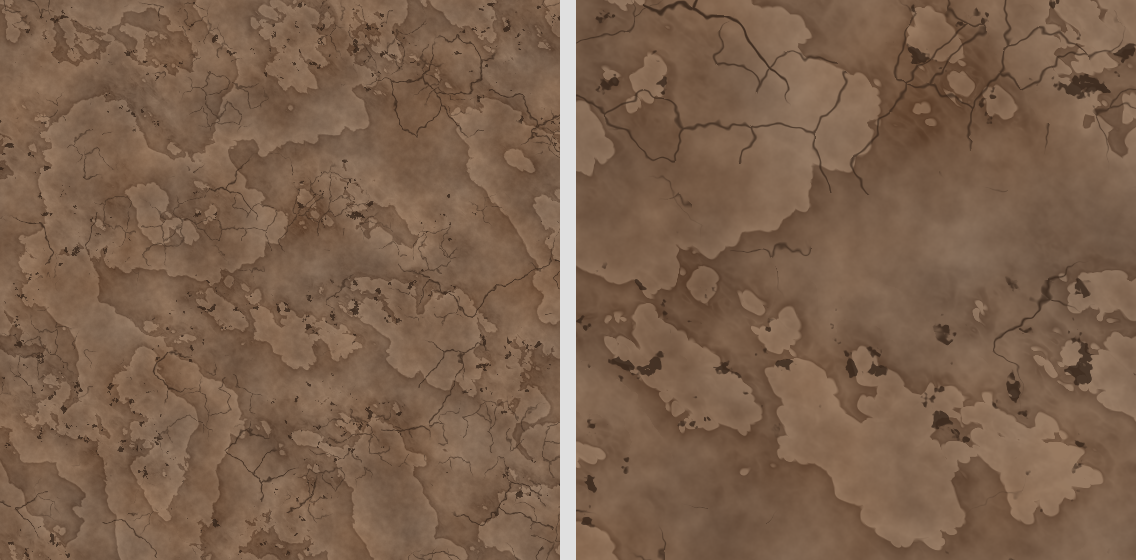
Left, the full canvas; right, a detail of the centre.
Give the GLSL for this texture, as a WebGL 1 fragment shader.

```glsl
precision highp float;
// Weathered brown crust: a warped noise height field is cut into terraces whose
// ragged rims are light above and shaded below. Broken cell borders add fine
// cracks, and thresholded noise near the rims adds small dark chips.

uniform vec2 u_resolution;

#define PLATE_SCALE 4.0    // plates across the canvas
#define TERRACES 2.6       // steps per unit of height
#define STRETCH 0.72       // squeeze along the falling diagonal
#define PLATE_SHADE 0.44   // tone fall across one plate
#define RIM_LIGHT 0.11
#define RIM_SHADOW 0.27
#define MOTTLE 0.36
#define GRAIN 0.17
#define CRACK_SCALE 13.0
#define CRACK_WIDTH 0.0011
#define CHIP_SCALE 48.0

const vec3 SHADOW_BROWN = vec3(0.35, 0.25, 0.18);
const vec3 PALE_BROWN = vec3(0.56, 0.45, 0.36);
const vec3 CRACK_BROWN = vec3(0.19, 0.13, 0.09);
const mat2 OCTAVE_TURN = mat2(0.8, 0.6, -0.6, 0.8);

float hash(vec2 p) {
  vec3 q = fract(vec3(p.xyx) * 0.1031);
  q += dot(q, q.yzx + 33.33);
  return fract((q.x + q.y) * q.z);
}

float cornerSlope(vec2 cell, vec2 offset) {
  float angle = 6.2832 * hash(cell);
  return dot(vec2(cos(angle), sin(angle)), offset);
}

float gradientNoise(vec2 p) {
  vec2 i = floor(p), f = fract(p);
  vec2 u = f * f * f * (f * (f * 6.0 - 15.0) + 10.0);
  vec2 e = vec2(1.0, 0.0);
  return mix(mix(cornerSlope(i, f), cornerSlope(i + e, f - e), u.x),
             mix(cornerSlope(i + e.yx, f - e.yx), cornerSlope(i + 1.0, f - 1.0), u.x), u.y);
}

float fbm(vec2 p) {
  float sum = 0.0, amp = 1.0;
  for (int i = 0; i < 4; i++) {
    sum += amp * gradientNoise(p);
    p = OCTAVE_TURN * p * 2.03 + 17.3;
    amp *= 0.55;
  }
  return sum;
}

// Smooth large octaves; billowed small ones give the rims lobes and notches.
float terraceHeight(vec2 uv, float gain) {
  vec2 p = vec2(dot(uv, vec2(0.77, -0.64)) * STRETCH, dot(uv, vec2(0.64, 0.77)));
  p = p * PLATE_SCALE + 31.0;
  float sum = 0.0, amp = 1.0;
  for (int i = 0; i < 6; i++) {
    float n = gradientNoise(p);
    sum += amp * (i < 2 ? n : 1.6 * abs(n) - 0.3);
    p = OCTAVE_TURN * p * 2.03 + 9.7;
    amp *= gain;
  }
  return sum * TERRACES;
}

// Distance to the border of the two nearest cells (x) and that border's id (y).
vec2 cellBorder(vec2 p) {
  vec2 home = floor(p), siteA = vec2(9.0), siteB = vec2(9.0);
  vec2 idA = home, idB = home;
  for (int y = -1; y <= 1; y++) {
    for (int x = -1; x <= 1; x++) {
      vec2 id = home + vec2(x, y);
      vec2 site = id + vec2(hash(id + 3.1), hash(id + 71.7)) - p;
      if (dot(site, site) < dot(siteA, siteA)) {
        siteB = siteA; idB = idA;
        siteA = site; idA = id;
      } else if (dot(site, site) < dot(siteB, siteB)) {
        siteB = site; idB = id;
      }
    }
  }
  return vec2(dot(0.5 * (siteA + siteB), normalize(siteB - siteA)), hash(idA + idB + 5.3));
}

float crackLayer(vec2 uv, float scale, float width, float px) {
  vec2 wobble = vec2(fbm(uv * 22.0 + 4.0), fbm(uv * 22.0 + 57.0)) * 0.014;
  vec2 border = cellBorder((uv + wobble) * scale + 13.0);
  float patchMask = smoothstep(0.06, 0.3, gradientNoise(uv * 5.5 + scale));
  float halfWidth = width * patchMask;
  float line = 1.0 - smoothstep(halfWidth - px, halfWidth + px, border.x / scale);
  return line * step(0.38, border.y) * smoothstep(0.0, 0.4, patchMask);
}

void main() {
  vec2 uv = gl_FragCoord.xy / u_resolution.y;
  float px = max(1.0 / u_resolution.y, 0.0008);

  // Terraces: signed distance to the nearest step, positive on the upper plate
  float ragged = smoothstep(-0.3, 0.35, gradientNoise(uv * 6.0 + 80.0));
  float gain = mix(0.4, 0.56, ragged);
  float level = terraceHeight(uv, gain);
  vec2 e = vec2(0.003, 0.0);
  vec2 slope = vec2(terraceHeight(uv + e, gain), terraceHeight(uv + e.yx, gain)) - level;
  float t = level - floor(level + 0.5);
  float rim = t / max(length(slope) / e.x, 6.0);
  float upper = PLATE_SHADE * (0.5 - t) + RIM_LIGHT * exp(-abs(rim) / 0.006);
  float lower = PLATE_SHADE * (-0.5 - t) - RIM_SHADOW * exp(-abs(rim) / 0.0045);
  float tone = 0.67 + mix(lower, upper, smoothstep(-px, px, rim));

  // Stains and grain
  tone += MOTTLE * fbm(uv * 9.0 + 140.0) + GRAIN * fbm(uv * 75.0 + 23.0);
  vec3 color = mix(SHADOW_BROWN, PALE_BROWN, clamp(tone, -0.15, 1.12));
  color += vec3(0.02, 0.0, -0.015) * fbm(uv * 7.0 + 210.0);

  // Cracks at two sizes, and chips crowding the ragged rims
  float crack = max(crackLayer(uv, CRACK_SCALE, CRACK_WIDTH, px),
                    0.8 * crackLayer(uv, CRACK_SCALE * 2.1, CRACK_WIDTH * 0.7, px));
  float nearRim = exp(-abs(rim) / 0.01) * smoothstep(0.2, 0.8, ragged);
  float chip = smoothstep(0.5, 0.62, fbm(uv * CHIP_SCALE + 300.0) + 0.3 * nearRim - 0.08);
  chip *= smoothstep(0.1, 0.45, nearRim);
  color = mix(color, CRACK_BROWN, max(0.8 * crack, 0.75 * chip));

  gl_FragColor = vec4(color, 1.0);
}
```
